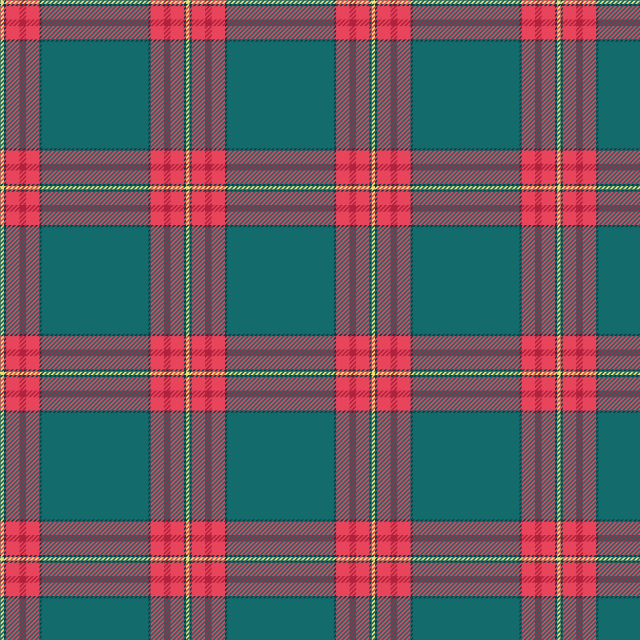
Write a Shadertoy shader that draws this pattern.

```glsl
const float THREADS = 576.0;       // threads across the canvas
const float SETT = 167.0;          // threads in one repeat
const float SETT_CENTRE = 2.0;     // first yellow stripe, from the top left
const float TWILL = 4.0;           // threads in one twill step

// Stripe edges, in threads from the centre of the yellow stripe
const float YELLOW_EDGE = 1.5;
const float LINE_EDGE = 3.5;
const float CRIMSON_INNER = 15.5;
const float CRIMSON_OUTER = 21.5;
const float RED_EDGE = 33.5;
const float BORDER_EDGE = 35.5;

const vec3 TEAL = vec3(0.08, 0.42, 0.42);
const vec3 DARK = vec3(0.03, 0.24, 0.27);
const vec3 RED = vec3(0.91, 0.27, 0.36);
const vec3 CRIMSON = vec3(0.70, 0.13, 0.24);
const vec3 YELLOW = vec3(0.97, 0.88, 0.46);

// Coverage of the region inside an edge, softened over one pixel
float inside(float d, float edge, float pixel) {
    return clamp((edge - d) / pixel + 0.5, 0.0, 1.0);
}

// Colour of the thread at one position across the mirrored sett
vec3 threadColour(float position, float pixel) {
    float d = abs(mod(position - SETT_CENTRE + 0.5 * SETT, SETT) - 0.5 * SETT);
    vec3 colour = TEAL;
    colour = mix(colour, DARK, inside(d, BORDER_EDGE, pixel));
    colour = mix(colour, RED, inside(d, RED_EDGE, pixel));
    colour = mix(colour, CRIMSON, inside(d, CRIMSON_OUTER, pixel));
    colour = mix(colour, RED, inside(d, CRIMSON_INNER, pixel));
    colour = mix(colour, DARK, inside(d, LINE_EDGE, pixel));
    return mix(colour, YELLOW, inside(d, YELLOW_EDGE, pixel));
}

// Diagonal twill: 1 where the warp lies on top, 0 where the weft does
float warpOnTop(vec2 p, float pixel) {
    float ridge = abs(fract((p.x + p.y) / TWILL) - 0.5) * TWILL;
    return inside(ridge, 0.25 * TWILL, 1.2 * pixel);
}

void mainImage(out vec4 fragColor, in vec2 fragCoord) {
    // Thread coordinates, counted from the top left corner
    float pixel = THREADS / iResolution.y;
    vec2 p = vec2(fragCoord.x, iResolution.y - fragCoord.y) * pixel;

    // Weave the vertical and horizontal threads
    vec3 warp = threadColour(p.x, pixel);
    vec3 weft = threadColour(p.y, pixel);
    fragColor = vec4(mix(weft, warp, warpOnTop(p, pixel)), 1.0);
}
```
